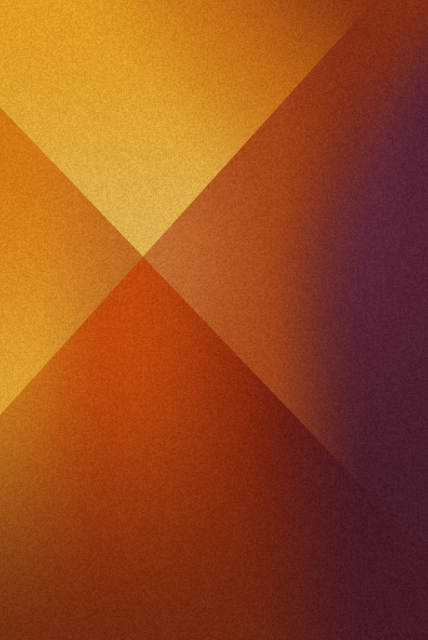
This background is drawn by a Shadertoy shader. Its source:

```glsl
// Four softly shaded amber, rust and plum facets meeting at a cross, with fine paper grain.

const vec2 CROSSING = vec2(0.334, 0.599);
const float FALL_SLOPE = -0.70;
const float RISE_SLOPE = 0.741;
const float GRAIN_ROWS = 512.0;
const float GRAIN_STRENGTH = 0.075;

// Sine-free hash
float hash(vec2 cell) {
    vec3 q = fract(vec3(cell.xyx) * 0.1031);
    q += dot(q, q.yzx + 33.33);
    return fract((q.x + q.y) * q.z);
}

float valueNoise(vec2 p) {
    vec2 cell = floor(p);
    vec2 f = fract(p);
    f = f * f * (3.0 - 2.0 * f);
    float low = mix(hash(cell), hash(cell + vec2(1, 0)), f.x);
    float high = mix(hash(cell + vec2(0, 1)), hash(cell + vec2(1, 1)), f.x);
    return mix(low, high, f.y);
}

// Signed distance above a sloped line through a point, in canvas heights
float aboveLine(vec2 uv, vec2 through, float slope, float aspect) {
    vec2 d = uv - through;
    float pitch = slope / aspect;
    return (d.y - slope * d.x) / sqrt(1.0 + pitch * pitch);
}

// Upper facet: pale gold at the tip, rust in the far corner
vec3 topFacet(vec2 uv) {
    vec3 paleGold = vec3(0.87, 0.69, 0.31);
    vec3 amber = vec3(0.88, 0.61, 0.13);
    vec3 orange = vec3(0.76, 0.42, 0.08);
    vec3 rust = vec3(0.53, 0.19, 0.07);
    float diagonal = uv.x + uv.y;
    vec3 color = mix(paleGold, amber, smoothstep(0.58, 0.98, uv.y));
    color = mix(color, orange, smoothstep(1.14, 1.58, diagonal));
    return mix(color, rust, smoothstep(1.46, 1.90, diagonal));
}

// Left facet: orange above, golden below, duller at the tip
vec3 leftFacet(vec2 uv) {
    vec3 orange = vec3(0.83, 0.47, 0.08);
    vec3 gold = vec3(0.87, 0.62, 0.18);
    vec3 copper = vec3(0.74, 0.41, 0.13);
    vec3 color = mix(gold, orange, smoothstep(0.36, 0.76, uv.y));
    return mix(color, copper, 0.95 * smoothstep(0.05, CROSSING.x, uv.x));
}

// Right facet: glowing copper tip dissolving into plum
vec3 rightFacet(vec2 uv) {
    vec3 copper = vec3(0.76, 0.43, 0.19);
    vec3 sienna = vec3(0.66, 0.28, 0.09);
    vec3 rust = vec3(0.52, 0.18, 0.08);
    vec3 plum = vec3(0.37, 0.155, 0.235);
    vec3 wine = vec3(0.29, 0.105, 0.16);
    vec3 color = mix(copper, sienna, smoothstep(0.0, 0.34, length(uv - CROSSING)));
    color = mix(color, rust, smoothstep(0.60, 0.90, uv.x + 0.15 * (uv.y - 0.6)));
    float shadowCenter = 0.73 + 1.5 * pow(max(uv.y - 0.5, 0.0), 2.0);
    vec3 shadow = mix(wine, plum, smoothstep(0.15, 0.72, uv.y));
    shadow = mix(shadow, wine, 0.35 * smoothstep(0.85, 1.0, uv.x));
    return mix(color, shadow, smoothstep(-0.15, 0.15, uv.x - shadowCenter));
}

// Lower facet: vermilion tip, ochre on the left, wine on the right
vec3 bottomFacet(vec2 uv) {
    vec3 vermilion = vec3(0.76, 0.29, 0.045);
    vec3 crimson = vec3(0.49, 0.12, 0.05);
    vec3 ochre = vec3(0.83, 0.53, 0.12);
    vec3 umber = vec3(0.43, 0.15, 0.06);
    vec3 wine = vec3(0.29, 0.10, 0.145);
    vec3 color = mix(vermilion, crimson, smoothstep(0.28, 0.72, uv.x));
    color = mix(color, ochre, 0.95 * (1.0 - smoothstep(-0.04, 0.27, uv.x)));
    color = mix(color, umber, 0.94 * (1.0 - smoothstep(-0.06, 0.50, uv.y)));
    return mix(color, wine, smoothstep(0.55, 0.87, uv.x));
}

void mainImage(out vec4 fragColor, in vec2 fragCoord) {
    vec2 uv = fragCoord / iResolution.xy;
    float aspect = iResolution.x / iResolution.y;
    float edge = 0.75 / iResolution.y;

    // Join the facets along both crossing lines
    float aboveFall = smoothstep(-edge, edge, aboveLine(uv, CROSSING, FALL_SLOPE, aspect));
    float aboveRise = smoothstep(-edge, edge, aboveLine(uv, CROSSING, RISE_SLOPE, aspect));
    vec3 upper = mix(rightFacet(uv), topFacet(uv), aboveRise);
    vec3 lower = mix(bottomFacet(uv), leftFacet(uv), aboveRise);
    vec3 color = mix(lower, upper, aboveFall);

    // Paper grain
    float grain = valueNoise(uv * vec2(aspect, 1.0) * GRAIN_ROWS) - 0.5;
    color += GRAIN_STRENGTH * grain * (0.5 + color);

    fragColor = vec4(clamp(color, 0.0, 1.0), 1.0);
}
```
